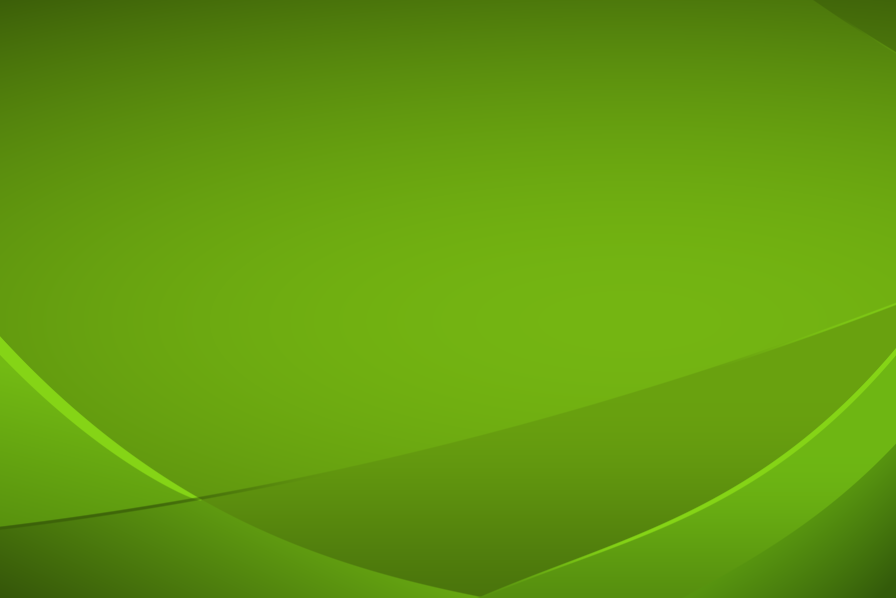
Reproduce this background procedurally as a WebGL 1 fragment shader.

```glsl
precision highp float;
// Green backdrop: a wide elliptical glow crossed by curved, shaded glassy sheets.

#define GLOW_CENTER vec2(0.703, 0.463)
#define GLOW_RADIUS vec2(1.074, 0.537)
#define GLOW_COLOR vec3(0.455, 0.710, 0.070)
#define GLOW_FALLOFF vec3(0.155, 0.238, 0.025)
#define RIM_COLOR vec3(0.520, 0.830, 0.085)
#define SHADE_COLOR vec3(0.220, 0.360, 0.030)

uniform vec2 u_resolution;

// Cubic curve height, coefficients in ascending order
float cubic(vec4 k, float x) {
  return k.x + x * (k.y + x * (k.z + x * k.w));
}

// Soft mask that is 1 where depth is positive
float inside(float depth) {
  float pixel = 1.0 / u_resolution.y;
  return smoothstep(-pixel, pixel, depth);
}

// Band starting at an edge and reaching a given depth below it
float band(float depth, float thickness) {
  return inside(depth) * (1.0 - inside(depth - thickness));
}

void main() {
  vec2 uv = gl_FragCoord.xy / u_resolution;
  float x = uv.x;
  float y = uv.y;

  // Elliptical glow
  vec2 glow = (uv - GLOW_CENTER) / GLOW_RADIUS;
  vec3 color = GLOW_COLOR - GLOW_FALLOFF * dot(glow, glow);

  // Depth below each sheet edge
  float diagonal = cubic(vec4(0.119, 0.181, 0.194, 0.0), x) - y;
  float leftBowl = cubic(vec4(0.4375, -1.629, 2.085, -1.048), x) - y;
  float rightBowl = cubic(vec4(0.002, 0.643, -0.814, 2.93), x - 0.536) - y;
  float lowerRight = cubic(vec4(0.0, 0.83, 0.0, 4.5), x - 0.762) - y;
  float corner = y - cubic(vec4(1.0, -1.04, 0.7, 0.0), x - 0.9076);

  // Darker top corner with a faint rim
  color *= 1.0 - 0.13 * inside(corner);
  color = mix(color, RIM_COLOR, 0.3 * band(corner, 0.003) * smoothstep(0.93, 1.0, x));

  // Wedge under the diagonal
  vec3 wedge = mix(vec3(0.275, 0.435, 0.045), vec3(0.41, 0.63, 0.06),
                   smoothstep(-0.08, 0.34, y));
  color = mix(color, wedge, inside(diagonal));
  color = mix(color, RIM_COLOR, 0.75 * band(diagonal, 0.004) * smoothstep(0.78, 0.97, x));

  // Left sheet, split by the diagonal
  vec3 leftUpper = mix(vec3(0.345, 0.57, 0.055), vec3(0.45, 0.73, 0.075),
                       clamp((y - 0.12) / 0.27 + 1.4 * x, 0.0, 1.0));
  vec3 leftLower = vec3(1.0, 1.63, 0.17) * (0.205 + 0.5 * y + 0.37 * x);
  vec3 leftSheet = mix(leftUpper, leftLower, inside(diagonal));
  color = mix(color, leftSheet, inside(leftBowl));
  float taper = 0.031 * sqrt(max(1.0 - x / 0.225, 0.0));
  color = mix(color, RIM_COLOR, band(leftBowl, taper) * step(x, 0.225));
  float shadeFade = 1.0 - smoothstep(0.15, 0.38, x);
  color = mix(color, SHADE_COLOR, 0.75 * band(diagonal, 0.005) * shadeFade);

  // Right sheet with a bright rim
  vec3 rightSheet = mix(vec3(0.32, 0.53, 0.055), vec3(0.43, 0.715, 0.075),
                        smoothstep(-0.08, 0.25, y));
  color = mix(color, rightSheet, inside(rightBowl));
  float rimWidth = mix(0.003, 0.012, smoothstep(0.54, 1.0, x));
  color = mix(color, RIM_COLOR, band(rightBowl, rimWidth) * smoothstep(0.52, 0.72, x));

  // Dark sheet in the lower right
  vec3 darkSheet = mix(vec3(0.34, 0.58, 0.06), vec3(0.20, 0.355, 0.04),
                       clamp(lowerRight / 0.23, 0.0, 1.0));
  color = mix(color, darkSheet, inside(lowerRight));

  gl_FragColor = vec4(color, 1.0);
}
```
